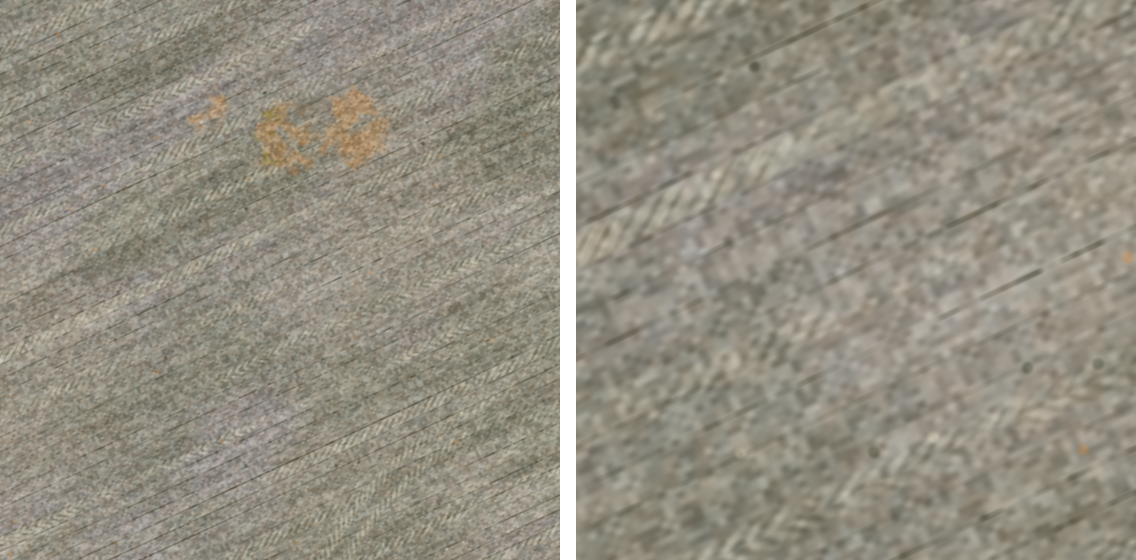
Left: the whole. Right: its middle third, enlarged.
Reproduce this texture procedurally as a three.js fragment shader.

```glsl
varying vec2 vUv;

const float ROW_ANGLE = 0.436;
const float ROW_GAP = 0.0235;
const float TRACK_GAP = 0.1;
const float TRACK_SHIFT = 0.22;
const float TRACK_HALF = 0.0105;
const float TREAD_GAP = 0.0155;
const float TREAD_SLANT = 1.3;
const float BRIGHT_TRACK = 3.0;
const vec2 TURN_CENTRE = vec2(1.157, -0.311);
const float TURN_RADIUS = 0.66;
const float GRAIN = 0.17;
const vec3 SOIL_GREY = vec3(0.590, 0.566, 0.545);
const vec3 SOIL_WARM = vec3(0.595, 0.568, 0.515);
const vec3 OLIVE = vec3(0.515, 0.508, 0.440);
const vec3 STRAW = vec3(0.715, 0.695, 0.620);
const vec3 FURROW = vec3(0.390, 0.380, 0.315);
const vec3 RUST = vec3(0.690, 0.550, 0.390);
const vec3 WEED = vec3(0.560, 0.540, 0.270);

float hash(vec2 p) {
  vec3 q = fract(vec3(p.xyx) * 0.1031);
  q += dot(q, q.yzx + 33.33);
  return fract((q.x + q.y) * q.z);
}

float noise(vec2 p) {
  vec2 i = floor(p), f = fract(p);
  f = f * f * (3.0 - 2.0 * f);
  return mix(mix(hash(i), hash(i + vec2(1, 0)), f.x),
             mix(hash(i + vec2(0, 1)), hash(i + vec2(1, 1)), f.x), f.y);
}

float fbm(vec2 p) {
  float sum = 0.0, amp = 0.5;
  for (int i = 0; i < 4; i++) {
    sum += amp * noise(p);
    p = p * 2.03 + 17.3;
    amp *= 0.5;
  }
  return sum / 0.9375;
}

// Tyre print: x = band mask, y = slanted tread from -1 to 1
vec2 tread(float along, float across, float halfWidth, float chevron) {
  float slant = mix(across, abs(across) - 0.5 * halfWidth, chevron);
  float bars = sin(6.2832 * (along - TREAD_SLANT * slant) / TREAD_GAP);
  float band = 1.0 - smoothstep(0.65, 1.15, abs(across) / halfWidth);
  return vec2(band, bars);
}

vec3 printTrack(vec3 col, vec2 t, float pale, float depth) {
  col = mix(col, STRAW, t.x * pale);
  col = mix(col, STRAW, t.x * depth * max(t.y, 0.0));
  return mix(col, FURROW, t.x * depth * 0.75 * max(-t.y, 0.0));
}

void main() {
  vec2 p = vUv;
  float cs = cos(ROW_ANGLE), sn = sin(ROW_ANGLE);
  vec2 r = vec2(cs * p.x + sn * p.y, cs * p.y - sn * p.x);
  r.y += 0.006 * (noise(r * vec2(2.5, 4.0) + 9.0) - 0.5);

  // Broad soil tones and long streaks
  float tone = fbm(p * 3.0 + 4.0);
  vec3 col = mix(SOIL_WARM, SOIL_GREY, smoothstep(0.35, 0.65, tone + 0.15 * (p.y - 0.5)));
  float shade = length((p - vec2(0.36, 0.78)) * vec2(1.0, 1.3));
  float green = smoothstep(0.45, 0.75, fbm(r * vec2(4.0, 7.0) + 31.0) + 0.15 * exp(-shade * shade * 25.0));
  col = mix(col, OLIVE, 0.75 * green);
  col += 0.085 * (noise(r * vec2(3.0, 75.0)) - 0.5);
  col += 0.050 * (noise(r * vec2(14.0, 140.0) + 50.0) - 0.5);

  // Pale straw drifts
  float drift = smoothstep(0.56, 0.78, fbm(r * vec2(3.5, 17.0) + 71.0));
  col = mix(col, STRAW, 0.45 * drift);

  // Thin broken planting rows
  float rowPos = r.y / ROW_GAP;
  float row = floor(rowPos);
  float rowDist = abs(fract(rowPos) - 0.5) * ROW_GAP;
  float rowLine = 1.0 - smoothstep(0.0006, 0.0026, rowDist);
  float gaps = smoothstep(0.25, 0.7, noise(vec2(r.x * 75.0, row * 7.0)));
  float stretch = smoothstep(0.2, 0.8, noise(vec2(r.x * 4.0, row * 5.0 + 0.5)));
  float deep = step(0.84, hash(vec2(row + 60.0, 3.0)));
  col = mix(col, FURROW, rowLine * mix(0.15 + 0.5 * gaps * stretch, 0.3 + 0.4 * stretch, deep));

  // Straight wheel tracks
  float trackPos = r.y / TRACK_GAP + TRACK_SHIFT;
  float id = floor(trackPos);
  float seed = hash(vec2(id + 20.0, 8.0));
  float off = (fract(trackPos) - 0.5) * TRACK_GAP + 0.004 * (seed - 0.5);
  float wear = smoothstep(0.2, 0.75, noise(vec2(r.x * 7.0, id * 3.0 + 40.0)));
  float crumbs = noise(r * vec2(70.0, 130.0) + 12.0);
  float bright = (1.0 - step(0.5, abs(id - BRIGHT_TRACK))) * (1.0 - smoothstep(0.7, 0.95, r.x));
  float pale = (0.10 + 0.20 * wear + 0.40 * bright) * (0.35 + crumbs);
  vec2 print = tread(r.x, off, TRACK_HALF, step(0.6, seed));
  col = printTrack(col, print, pale, (0.12 + 0.33 * wear) * (0.5 + 0.7 * crumbs));

  // Curved turning tracks
  vec2 q = p - TURN_CENTRE;
  float arc = atan(q.y, -q.x) * TURN_RADIUS;
  float fade = 1.0 - smoothstep(0.62, 0.95, arc);
  for (int i = 0; i < 2; i++) {
    float radius = TURN_RADIUS - 0.036 * float(i);
    print = tread(arc, length(q) - radius, 0.009, 0.0);
    col = printTrack(col, print, fade * 0.30 * (0.4 + crumbs), fade * 0.35);
  }

  // Rusty patches, the later ones hollow
  float ragged = fbm(p * 38.0 + 5.0);
  for (int i = 0; i < 3; i++) {
    float k = float(i);
    vec2 d = p - vec2(0.38 + 0.13 * k, 0.745 + 0.03 * abs(k - 1.0) + 0.03 * step(k, 0.5));
    float dist = length(d * vec2(1.0, 1.0 - 0.25 * step(k, 0.5)));
    float ring = abs(dist - 0.030 * min(k, 1.0));
    float cover = smoothstep(0.40, 0.72, ragged + 0.22 - ring * 9.0);
    col = mix(col, RUST, 0.75 * cover);
    float weeds = (1.0 - step(0.5, abs(k - 1.0))) * smoothstep(0.0, 0.03, -d.x);
    col = mix(col, WEED, 0.6 * cover * weeds * smoothstep(0.5, 0.65, noise(p * 80.0)));
  }

  // Scattered clods and leaves
  vec2 cell = floor(p * 26.0);
  vec2 jitter = vec2(hash(cell + 3.0), hash(cell + 91.0)) * 0.6 + 0.2;
  float speck = 1.0 - smoothstep(0.04, 0.13, length(fract(p * 26.0) - jitter));
  float kind = hash(cell + 47.0);
  vec3 speckCol = kind < 0.03 ? RUST : (kind < 0.07 ? FURROW : STRAW);
  col = mix(col, speckCol, 0.75 * speck * step(kind, 0.10));

  // Fine soil grain with a slight tint
  float fine = noise(r * vec2(190.0, 240.0)) - 0.5;
  float coarse = noise(r * vec2(85.0, 115.0) + 23.0) - 0.5;
  float tint = noise(p * 95.0 + 64.0) - 0.5;
  col += GRAIN * (fine + 0.55 * coarse) + 0.03 * tint * vec3(1.0, 0.0, -0.6);

  gl_FragColor = vec4(clamp(col, 0.0, 1.0), 1.0);
}
```
